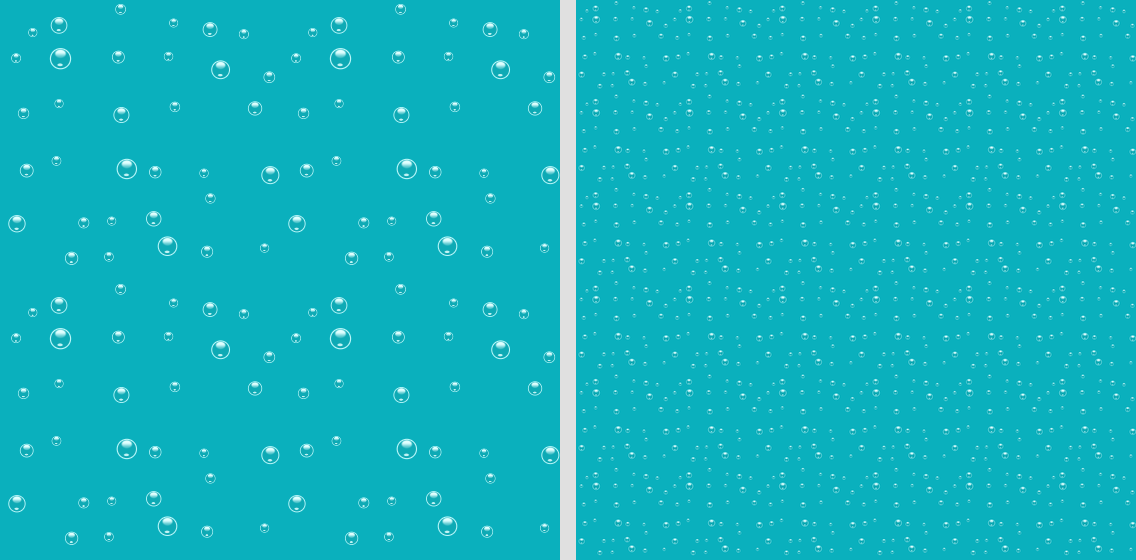
Left, the tile; right, the same tile 3 across and 3 down.
This pattern is drawn by a Shadertoy shader. Its source:

```glsl
const float CELLS = 6.0;  // bubble cells along one side of a tile

vec2 hash22(vec2 p) {
    vec2 k = vec2(dot(p, vec2(127.1, 311.7)), dot(p, vec2(269.5, 183.3)));
    return fract(sin(k) * 43758.5);
}

// Shuffles the cells into an even spread of sizes, 0 to 35
float sizeRank(vec2 cell) {
    return mod(23.0 * cell.x + 30.0 * cell.y, CELLS * CELLS);
}

// Soft-edged ellipse, 1 inside and 0 outside
float softEllipse(vec2 q, vec2 center, vec2 radii, float softness) {
    return 1.0 - smoothstep(1.0 - softness, 1.0 + softness, length((q - center) / radii));
}

vec3 drawBubble(vec3 color, vec2 offset, float radius, float pixel) {
    vec2 q = offset / radius;
    float edge = length(offset) - radius * 0.95;

    // Slightly darker body
    float body = clamp(0.5 - edge / pixel, 0.0, 1.0);
    color = mix(color, vec3(0.06, 0.66, 0.70), 0.8 * body);

    // Upper glow fading downwards, and a small reflection below
    float glow = softEllipse(q, vec2(0.0, 0.47), vec2(0.50, 0.39), 0.25);
    glow *= mix(0.3, 1.0, smoothstep(0.1, 0.65, q.y));
    float reflection = softEllipse(q, vec2(-0.04, -0.58), vec2(0.24, 0.13), 0.4);
    color = mix(color, vec3(0.88, 1.0, 1.0), max(glow, 0.85 * reflection));

    // Thin bright rim
    float rim = clamp(0.5 + (radius * 0.055 - abs(edge)) / pixel, 0.0, 1.0);
    return mix(color, vec3(0.78, 0.99, 1.0), 0.92 * rim);
}

void mainImage(out vec4 fragColor, in vec2 fragCoord) {
    // Two tiles across and two down
    float scale = 2.0 * CELLS / iResolution.y;
    vec2 p = fragCoord * scale;
    vec2 home = floor(p);
    vec3 color = vec3(0.04, 0.69, 0.74);

    // Bubbles from this cell and its neighbours
    for (int y = -1; y <= 1; y++) {
        for (int x = -1; x <= 1; x++) {
            vec2 cell = home + vec2(x, y);
            vec2 id = mod(cell, CELLS);
            float rank = sizeRank(id);
            if (rank < 3.0) continue;  // a few cells stay empty

            vec2 center = cell + 0.5 + 0.62 * (hash22(id + 3.0) - 0.5);
            float radius = 0.094 + 0.133 * pow(rank / 35.0, 2.5);
            vec2 offset = p - center;
            if (length(offset) < radius + scale) {
                color = drawBubble(color, offset, radius, scale);
            }
        }
    }
    fragColor = vec4(color, 1.0);
}
```
